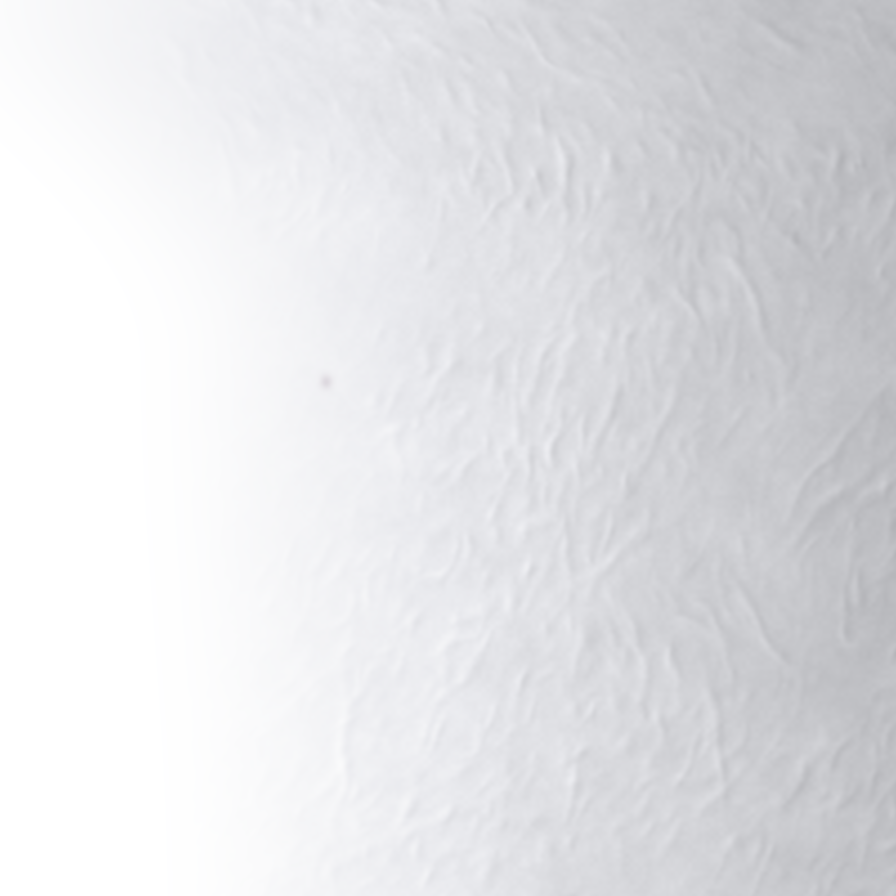
Give the GLSL for this texture, as a Shadertoy shader.

```glsl
const vec2 LIGHT = vec2(-0.99, -0.06);

float hash(vec2 p) {
    vec3 q = fract(vec3(p.xyx) * 0.1031);
    q += dot(q, q.yzx + 33.33);
    return fract((q.x + q.y) * q.z);
}

float noise(vec2 p) {
    vec2 i = floor(p), f = fract(p);
    f = f * f * (3.0 - 2.0 * f);
    return mix(mix(hash(i), hash(i + vec2(1, 0)), f.x),
               mix(hash(i + vec2(0, 1)), hash(i + vec2(1, 1)), f.x), f.y);
}

float blob(vec2 p, vec2 center, vec2 size) {
    vec2 d = (p - center) / size;
    return exp(-dot(d, d));
}

// Grain direction of the folds, in radians
float grainAngle(vec2 p) {
    float a = mix(0.9, 1.32, blob(p, vec2(0.66, 0.55), vec2(0.2, 0.26)));
    a = mix(a, 2.25, blob(p, vec2(0.8, 0.3), vec2(0.13, 0.08)));
    a = mix(a, 2.1, blob(p, vec2(0.84, 0.68), vec2(0.1, 0.1)));
    return mix(a, 2.5, smoothstep(0.72, 0.92, p.y));
}

// Slope of a rounded ridge, lit from one side
float ridgeShade(vec2 offset, vec2 along, float halfLength, float width) {
    vec2 normal = vec2(-along.y, along.x);
    float u = dot(offset, along) / halfLength;
    float v = dot(offset, normal) / width;
    return 2.3 * v * exp(-u * u - v * v) * dot(normal, LIGHT);
}

// Short folds scattered over a jittered grid
float scatteredFolds(vec2 p, float cells, float seed) {
    vec2 base = floor(p * cells);
    float sum = 0.0;
    for (int j = -2; j <= 2; j++) {
        for (int i = -2; i <= 2; i++) {
            vec2 id = base + vec2(i, j);
            vec2 key = id + seed;
            vec2 center = (id + vec2(hash(key + 3.1), hash(key + 17.7))) / cells;
            float angle = grainAngle(center) + 1.0 * (hash(key + 41.3) - 0.5);
            float halfLength = mix(0.3, 0.75, hash(key + 59.0)) / cells;
            float width = mix(0.0048, 0.008, hash(key + 71.0));
            float patches = smoothstep(0.22, 0.55, noise(center * 9.0 + 5.0));
            float strength = hash(key + 83.0) * mix(0.4, 1.0, patches);
            sum += strength * ridgeShade(p - center, vec2(cos(angle), sin(angle)), halfLength, width);
        }
    }
    return sum;
}

// Long folds, each stored as its two ends
float longFolds(vec2 p) {
    vec4 ends[12] = vec4[12](
        vec4(0.81, 0.73, 0.865, 0.6), vec4(0.866, 0.41, 0.97, 0.55),
        vec4(0.885, 0.395, 0.983, 0.486), vec4(0.65, 0.48, 0.685, 0.565),
        vec4(0.716, 0.48, 0.76, 0.577), vec4(0.37, 0.036, 0.547, 0.108),
        vec4(0.638, 0.342, 0.73, 0.414), vec4(0.82, 0.35, 0.87, 0.264),
        vec4(0.833, 0.993, 0.9, 0.94), vec4(0.86, 0.753, 0.9, 0.714),
        vec4(0.39, 0.23, 0.378, 0.1), vec4(0.795, 0.23, 0.807, 0.115));
    vec2 bend = 0.016 * vec2(noise(p * 24.0) - 0.5, noise(p * 24.0 + 9.0) - 0.5);
    float sum = 0.0;
    for (int i = 0; i < 12; i++) {
        vec2 span = ends[i].zw - ends[i].xy;
        vec2 middle = 0.5 * (ends[i].xy + ends[i].zw);
        sum += ridgeShade(p + bend - middle, normalize(span), 0.55 * length(span), 0.0075);
    }
    return sum;
}

// Broad falloff from the bright left side
float baseLight(vec2 p) {
    float onset = mix(0.22, 0.19, smoothstep(0.0, 0.6, p.y));
    onset -= 0.24 * smoothstep(0.6, 1.0, p.y) * (1.0 - p.x);
    float d = p.x - onset;
    d = 0.5 * (d + sqrt(d * d + 0.004));
    return 1.004 - 0.31 * d - 0.03 * d * d;
}

void mainImage(out vec4 fragColor, in vec2 fragCoord) {
    vec2 p = fragCoord / iResolution.xy;
    float light = baseLight(p);

    // Relief fades out into the glare
    float depth = smoothstep(0.18, 0.62, p.x + 0.14 * smoothstep(0.65, 1.0, p.y));
    vec2 warped = p + 0.009 * vec2(noise(p * 34.0) - 0.5, noise(p * 34.0 + 4.0) - 0.5);
    float folds = scatteredFolds(warped, 27.0, 0.0) + 0.9 * scatteredFolds(warped, 39.0, 131.0);
    light += 0.036 * depth * folds;
    light += 0.036 * mix(0.25, 1.0, depth) * longFolds(p);

    // Soft mottling and faint grain
    light += depth * (0.026 * (noise(p * 8.0) - 0.5) + 0.024 * (noise(p * 24.0 + 7.0) - 0.5));
    light += depth * (0.018 * (noise(p * 75.0) - 0.5) + 0.014 * (noise(p * 200.0) - 0.5));

    // Cool tint in the shade
    float shade = clamp((1.0 - light) * 12.0, 0.0, 1.0);
    vec3 color = vec3(light) + shade * vec3(-0.003, 0.0, 0.016);

    // Small soft speck
    float speck = blob(p, vec2(0.364, 0.574), vec2(0.007, 0.008));
    color -= speck * vec3(0.08, 0.1, 0.085);

    fragColor = vec4(clamp(color, 0.0, 1.0), 1.0);
}
```
